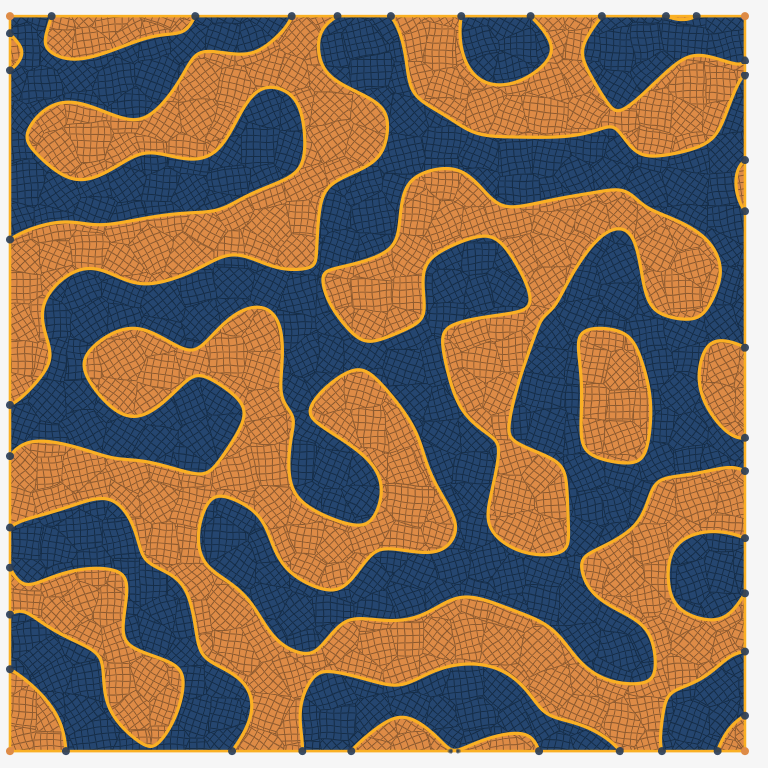
Give the GLSL for this pattern, as a WebGL 1 fragment shader.

```glsl
precision highp float;
// A two-phase labyrinth on a square sheet, each phase covered by a fine quad mesh.
// Waves of near-equal length, summed in all directions, give the phases; the mesh is
// made of Voronoi patches whose small grids follow the nearest phase boundary.

uniform vec2 u_resolution;

const float PI = 3.14159265;
const float WAVES = 18.0;
const float WAVE_NUMBER = 40.0;
const float PATCH_SIZE = 0.046;
const float MESH_SIZE = 0.0089;
const float MESH_HALF_WIDTH = 0.0006;
const float OUTLINE_HALF_WIDTH = 0.0021;
const float DOT_RADIUS = 0.0052;
const vec2 SHEET_CENTER = vec2(0.4915, 0.5005);
const float SHEET_HALF = 0.4785;

const vec3 PAPER = vec3(0.965);
const vec3 ORANGE = vec3(0.87, 0.545, 0.275);
const vec3 ORANGE_MESH = vec3(0.53, 0.34, 0.18);
const vec3 BLUE = vec3(0.145, 0.275, 0.44);
const vec3 BLUE_MESH = vec3(0.08, 0.17, 0.27);
const vec3 YELLOW = vec3(0.98, 0.69, 0.14);
const vec3 DOT_NAVY = vec3(0.15, 0.23, 0.34);

vec2 hash2(vec2 p) {
  vec2 q = vec2(dot(p, vec2(127.1, 311.7)), dot(p, vec2(269.5, 183.3)));
  return fract(sin(q) * 43758.5453);
}

float cornerSlope(vec2 cell, vec2 corner, vec2 f) {
  return dot(hash2(cell + corner) * 2.0 - 1.0, f - corner);
}

float gradientNoise(vec2 p) {
  vec2 i = floor(p), f = p - i;
  vec2 w = f * f * f * (f * (f * 6.0 - 15.0) + 10.0);
  float low = mix(cornerSlope(i, vec2(0, 0), f), cornerSlope(i, vec2(1, 0), f), w.x);
  float high = mix(cornerSlope(i, vec2(0, 1), f), cornerSlope(i, vec2(1, 1), f), w.x);
  return mix(low, high, w.y);
}

// Phase field in x, its gradient in yz.
vec3 phaseField(vec2 p) {
  vec3 sum = vec3(0.0);
  for (float i = 0.0; i < WAVES; i++) {
    vec2 rnd = hash2(vec2(i, 7.0));
    float angle = PI * (i + rnd.x) / WAVES;
    float number = WAVE_NUMBER * mix(0.88, 1.12, hash2(vec2(i, 23.0)).x);
    vec2 wave = number * vec2(cos(angle), sin(angle));
    float phase = dot(wave, p) + 2.0 * PI * rnd.y;
    sum += vec3(sin(phase), wave * cos(phase));
  }
  return sum * sqrt(2.0 / WAVES);
}

// Signed distance to the phase boundary, treating the field as a local sine.
float boundaryDistance(vec3 field) {
  return atan(WAVE_NUMBER * field.x, length(field.yz) + 0.001) / WAVE_NUMBER;
}

// Share of a pixel covered by a shape whose signed distance is d.
float coverage(float d, float pixel) {
  return clamp(0.5 - d / pixel, 0.0, 1.0);
}

float gridDistance(float x) {
  return abs(fract(x / MESH_SIZE) - 0.5) * MESH_SIZE;
}

// Distance to the nearest mesh line.
float meshDistance(vec2 p) {
  vec2 cell = floor(p / PATCH_SIZE);
  vec2 nearest = vec2(9.0), second = vec2(9.0);
  for (int y = -1; y <= 1; y++) {
    for (int x = -1; x <= 1; x++) {
      vec2 id = cell + vec2(x, y);
      vec2 seed = (id + 0.15 + 0.7 * hash2(id + 40.0)) * PATCH_SIZE;
      vec2 toSeed = seed - p;
      if (dot(toSeed, toSeed) < dot(nearest, nearest)) {
        second = nearest;
        nearest = toSeed;
      } else if (dot(toSeed, toSeed) < dot(second, second)) {
        second = toSeed;
      }
    }
  }
  float seam = dot(0.5 * (nearest + second), normalize(second - nearest));
  vec3 field = phaseField(p + nearest);
  vec2 across = normalize(field.yz + 0.0001);
  float u = boundaryDistance(field) - dot(nearest, across);
  float v = dot(p, vec2(-across.y, across.x));
  return min(seam, min(gridDistance(u), gridDistance(v)));
}

// Distance to the nearest point where a phase boundary meets the sheet's edge.
float edgeEndDistance(vec2 r) {
  bool onSide = abs(r.x) > abs(r.y);
  vec2 foot = clamp(r, -SHEET_HALF, SHEET_HALF);
  if (onSide) foot.x = sign(r.x) * SHEET_HALF;
  else foot.y = sign(r.y) * SHEET_HALF;
  vec3 field = phaseField(foot + SHEET_CENTER);
  float slope = max(abs(onSide ? field.z : field.y), 0.001);
  return length(vec2(field.x / slope, length(r - foot)));
}

void main() {
  float pixel = 1.0 / min(u_resolution.x, u_resolution.y);
  vec2 p = (gl_FragCoord.xy - 0.5 * u_resolution) * pixel + 0.5;
  vec2 r = p - SHEET_CENTER;
  float sheet = max(abs(r.x), abs(r.y)) - SHEET_HALF;
  float boundary = boundaryDistance(phaseField(p));

  // Phases and their mesh
  vec2 bend = vec2(gradientNoise(p * 36.0), gradientNoise(p * 36.0 + 57.0)) * 0.004;
  float mesh = coverage(meshDistance(p + bend) - MESH_HALF_WIDTH, pixel);
  float isBlue = coverage(boundary, pixel);
  vec3 color = mix(mix(ORANGE, BLUE, isBlue), mix(ORANGE_MESH, BLUE_MESH, isBlue), mesh);

  // Outlines, margin and frame
  color = mix(color, YELLOW, coverage(abs(boundary) - OUTLINE_HALF_WIDTH, pixel));
  color = mix(PAPER, color, coverage(sheet, pixel));
  color = mix(color, YELLOW, coverage(abs(sheet) - 0.8 * OUTLINE_HALF_WIDTH, pixel));

  // Dots along the edge and in the corners
  color = mix(color, DOT_NAVY, 0.9 * coverage(edgeEndDistance(r) - DOT_RADIUS, pixel));
  float corner = length(abs(r) - SHEET_HALF) - DOT_RADIUS;
  color = mix(color, ORANGE, coverage(corner, pixel));
  gl_FragColor = vec4(color, 1.0);
}
```
